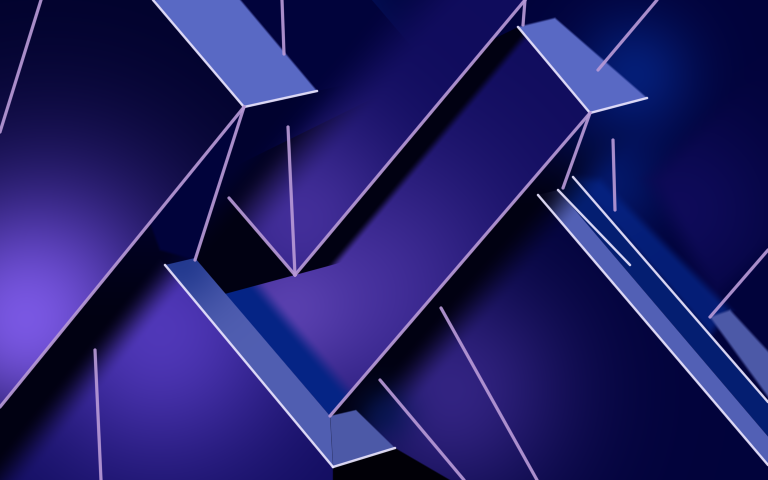
Give the GLSL for this background, as a WebGL 1 fragment shader.

```glsl
precision highp float;
uniform vec2 u_resolution;

const vec2 SPAN = vec2(7.68, 4.8); // layout units, y runs down
const vec3 INK = vec3(.005, .003, .07), NAVY = vec3(.005, .01, .23);
const vec3 INDIGO = vec3(.06, .045, .36), VIOLET = vec3(.26, .18, .6);
const vec3 GLOW = vec3(.5, .36, .92), BLUE = vec3(.02, .14, .52);
const vec3 STEEL = vec3(.35, .41, .77);
const vec3 LILAC = vec3(.72, .6, .84), WHITE = vec3(.92, .9, 1.);
const float RIM = .012, SEAM = .016;
// Shared corners of the blocks
const vec2 BLOCK_TOP = vec2(1.53, 0.), BLOCK_TIP = vec2(2.44, 1.07);
const vec2 BLOCK_END = vec2(3.17, .91), BLOCK_FOOT = vec2(0., 4.07);
const vec2 UPPER_TOP = vec2(5.25, 0.), UPPER_FOOT = vec2(2.95, 2.75);
const vec2 UPPER_SIDE = vec2(2.29, 1.98), BAR_START = vec2(5.18, .27);
const vec2 BAR_TIP = vec2(5.9, 1.13), BAR_END = vec2(6.47, .98);
const vec2 BAR_FOOT = vec2(3.3, 4.16), LEDGE_TOP = vec2(1.65, 2.65);
const vec2 LEDGE_BACK = vec2(1.95, 2.58), LEDGE_TIP = vec2(3.33, 4.67);
const vec2 LEDGE_END = vec2(3.95, 4.48), RAIL_RUN = vec2(2.3, 2.7);
const vec2 RAIL_A = vec2(5.38, 1.95), RAIL_B = vec2(5.58, 1.9), RAIL_C = vec2(5.73, 1.77);

vec2 p;
float pixel;
vec3 col;

// Signed distance to the line a-b, positive on its right
float side(vec2 a, vec2 b) {
  vec2 d = normalize(b - a);
  return dot(p - a, vec2(-d.y, d.x));
}
float cut(float d) { return smoothstep(-pixel, pixel, d); }
float wedge(vec2 a, vec2 b, vec2 c) { return cut(min(side(a, b), side(b, c))); }
// Mask of a convex clockwise quad
float quad(vec2 a, vec2 b, vec2 c, vec2 d, float soft) {
  float inside = min(min(side(a, b), side(b, c)), min(side(c, d), side(d, a)));
  float w = max(soft, pixel);
  return smoothstep(-w, w, inside);
}
float halo(float x, float y, float radius) {
  vec2 q = (p - vec2(x, y)) / radius;
  return exp(-dot(q, q));
}
void paint(vec3 color, float mask) { col = mix(col, color, mask); }
void stroke(vec2 a, vec2 b, float width, vec3 color) {
  vec2 d = b - a;
  float t = clamp(dot(p - a, d) / dot(d, d), 0., 1.);
  paint(color, .92 * cut(width - length(p - a - d * t)));
}
void rim(vec2 a, vec2 b) { stroke(a, b, RIM, WHITE); }
void seam(vec2 a, vec2 b) { stroke(a, b, SEAM, LILAC); }

void main() {
  vec2 uv = gl_FragCoord.xy / u_resolution;
  p = vec2(uv.x, 1. - uv.y) * SPAN;
  pixel = .7 * SPAN.x / u_resolution.x;

  // Backdrop with blue pools and a recessed panel
  col = mix(NAVY, BLUE, .9 * halo(2.9, .4, .85));
  paint(BLUE, .8 * halo(6.35, .75, .6));
  paint(BLUE, .6 * halo(6.1, 1.85, .55));
  paint(mix(NAVY, INDIGO, .9 * halo(6.8, 2.1, 1.)),
    quad(vec2(6.5, 1.8), vec2(8.2, 0.), vec2(8.2, 2.), vec2(7.15, 3.), .15));
  // Right floor and rails
  paint(mix(NAVY, VIOLET, .75 * halo(4.5, 3.9, 1.2)), cut(side(RAIL_A, RAIL_A + RAIL_RUN)));
  paint(BLUE, .8 * quad(RAIL_C, vec2(6., 1.8), vec2(7.3, 3.1), vec2(7.1, 3.35), .06));
  paint(STEEL * .85, quad(vec2(7.1, 3.17), vec2(7.3, 3.1), vec2(7.9, 3.75), vec2(7.9, 4.27), .02));
  paint(BLUE * .85, quad(RAIL_B, RAIL_C, vec2(7.9, 4.27), RAIL_B + RAIL_RUN, 0.));
  paint(STEEL * .92, quad(RAIL_A, RAIL_B, RAIL_B + RAIL_RUN, RAIL_A + RAIL_RUN, 0.));
  // Shadow below the central bar
  float drop = side(BAR_FOOT, BAR_TIP);
  paint(INK, smoothstep(.58, .15, drop) * step(0., drop) * smoothstep(1.1, 2.1, p.y));
  paint(BLUE * .6, .7 * halo(3.85, 4.15, .28));
  // Central bar, blue at its lower left end
  vec3 bar = mix(INDIGO, VIOLET, halo(3.6, 2.9, 1.55));
  bar = mix(bar, GLOW * .8, .7 * halo(2.85, 3.1, .68));
  bar = mix(bar, BLUE, smoothstep(-.38, -.2, side(LEDGE_BACK, BAR_FOOT)));
  float overlap = smoothstep(.28, .18, side(UPPER_FOOT, UPPER_TOP));
  bar = mix(bar, INK, overlap * cut(side(vec2(3.32, 2.65), UPPER_FOOT)));
  paint(bar, quad(vec2(1.5, 2.08), BAR_START, BAR_TIP, BAR_FOOT, 0.));
  // Upper bar
  float fade = smoothstep(-.1, .55, side(UPPER_SIDE, vec2(4.1, -.2)));
  paint(mix(INDIGO, VIOLET, halo(3., 2.2, 1.15)), fade * wedge(UPPER_TOP, UPPER_FOOT, UPPER_SIDE));
  // Lower left floor and the shadow of the left block
  paint(mix(INDIGO, VIOLET * 1.2, halo(1.6, 3.3, 1.4)),
    cut(side(LEDGE_TOP, LEDGE_TIP)) * cut(LEDGE_TIP.x - p.x));
  float fall = smoothstep(.68, .28, side(BLOCK_FOOT, BLOCK_TIP));
  paint(mix(NAVY * .8, INK, smoothstep(1.6, 3.3, p.y)), fall * cut(side(BLOCK_TIP, BLOCK_END)));
  paint(NAVY, quad(BLOCK_TIP, vec2(1.95, 2.6), vec2(1.6, 2.5), vec2(1.5, 2.23), .02));
  // Lower ledge
  paint(mix(STEEL, BLUE, .6 * halo(1.8, 2.6, .5)) * .9,
    quad(LEDGE_TOP, LEDGE_BACK, BAR_FOOT, LEDGE_TIP, 0.));
  paint(STEEL * .85, quad(BAR_FOOT, vec2(3.56, 4.1), LEDGE_END, LEDGE_TIP, .01));
  paint(INK * .4, quad(LEDGE_TIP, LEDGE_END, vec2(4.5, 4.8), vec2(3.33, 5.2), .01));
  // Left block
  vec3 block = mix(NAVY * .75, VIOLET, halo(.5, 2.9, 1.5));
  block = mix(block, GLOW, .9 * halo(.25, 3.2, .9));
  paint(block, wedge(BLOCK_TOP, BLOCK_TIP, BLOCK_FOOT));
  // Upper ledges
  paint(STEEL, quad(BLOCK_TOP, vec2(2.32, -.1), BLOCK_END, BLOCK_TIP, .015));
  paint(STEEL, quad(BAR_START, vec2(5.55, .18), BAR_END, BAR_TIP, .015));
  // Lit rims
  rim(BLOCK_TOP, BLOCK_TIP); rim(BLOCK_TIP, BLOCK_END);
  rim(BAR_START, BAR_TIP); rim(BAR_TIP, BAR_END);
  rim(LEDGE_TOP, LEDGE_TIP); rim(LEDGE_TIP, LEDGE_END);
  rim(RAIL_A, RAIL_A + RAIL_RUN); rim(RAIL_B, vec2(6.3, 2.65)); rim(RAIL_C, vec2(7.68, 4.02));
  // Lilac seams
  seam(BLOCK_FOOT, BLOCK_TIP); seam(UPPER_FOOT, UPPER_TOP); seam(BAR_FOOT, BAR_TIP);
  seam(UPPER_SIDE, UPPER_FOOT); seam(vec2(2.88, 1.27), UPPER_FOOT);
  seam(BLOCK_TIP, vec2(1.95, 2.6)); seam(BAR_TIP, vec2(5.63, 1.88));
  seam(vec2(.41, 0.), vec2(0., 1.32)); seam(vec2(2.82, 0.), vec2(2.84, .54));
  seam(UPPER_TOP, vec2(5.23, .25)); seam(vec2(5.98, .7), vec2(6.57, 0.));
  seam(vec2(6.13, 1.4), vec2(6.15, 2.1)); seam(vec2(7.1, 3.17), vec2(7.68, 2.5));
  seam(vec2(.95, 3.5), vec2(1.01, 4.8)); seam(vec2(4.41, 3.08), vec2(5.37, 4.8));
  seam(vec2(3.8, 3.8), vec2(4.64, 4.8));
  gl_FragColor = vec4(col, 1.);
}
```
